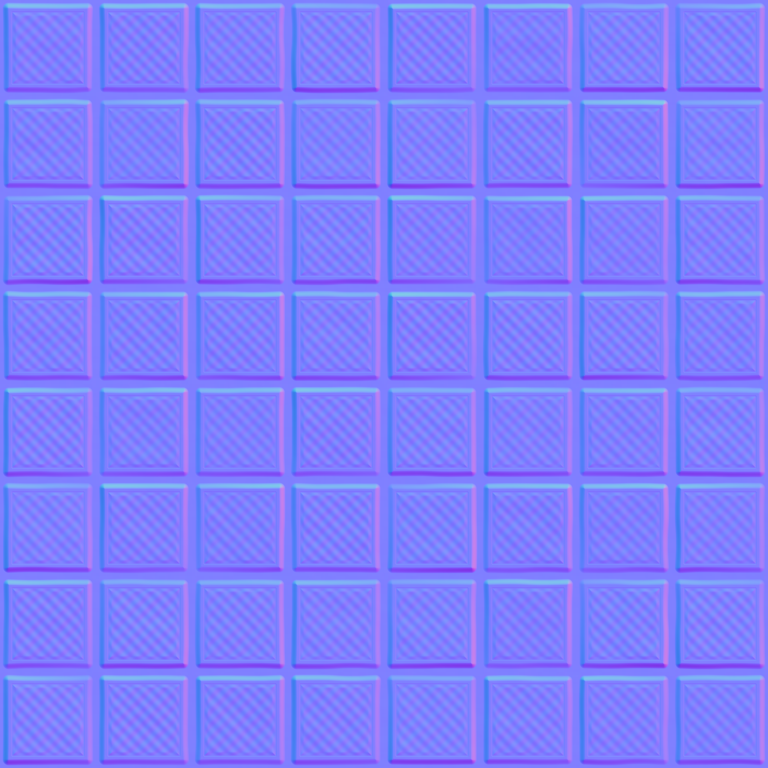
A Shadertoy shader for this texture map:

```glsl
float hash(vec2 p) {
    return fract(sin(dot(p, vec2(127.1, 311.7))) * 43758.5453);
}

// Value noise that wraps every "period" cells
float noise(vec2 p, float period) {
    vec2 i = floor(p), f = fract(p);
    vec2 w = f * f * f * (f * (f * 6.0 - 15.0) + 10.0);
    float a = hash(mod(i, period));
    float b = hash(mod(i + vec2(1, 0), period));
    float c = hash(mod(i + vec2(0, 1), period));
    float d = hash(mod(i + vec2(1, 1), period));
    return mix(mix(a, b, w.x), mix(c, d, w.x), w.y);
}

float roundedBox(vec2 p, float halfSize, float radius) {
    vec2 q = abs(p) - halfSize + radius;
    return length(max(q, 0.0)) + min(max(q.x, q.y), 0.0) - radius;
}

// Relief height, in tile widths
float tileHeight(vec2 p) {
    vec2 cell = mod(floor(p), 8.0);
    vec2 q = fract(p) - 0.5;

    // Raised tile with a slightly uneven bevel
    float wobble = (noise(p * 3.0, 24.0) - 0.5) * 0.012;
    float edge = roundedBox(q, 0.455, 0.045) + wobble;
    float body = smoothstep(0.014, -0.052, edge);
    float height = 0.021 * body;

    // Shallow sunken panel
    float panelEdge = roundedBox(q, 0.378, 0.012);
    height -= 0.0013 * smoothstep(0.008, -0.008, panelEdge);

    // Staggered bumps, with strength varying per tile
    float panel = smoothstep(0.0, -0.05, panelEdge);
    vec2 wave = cos(6.28318 * 7.0 * q);
    float strength = mix(0.0026, 0.0036, hash(cell + 17.0));
    height += panel * strength * wave.x * wave.y;

    // Soft surface wear and a faint tilt
    float wear = 0.006 * noise(p * 5.0, 40.0) + 0.0015 * noise(p * 13.0, 104.0);
    height += wear * mix(0.25, 1.0, panel);
    vec2 tilt = vec2(hash(cell), hash(cell + 31.0)) - 0.5;
    return height + body * dot(q, tilt) * 0.03;
}

void mainImage(out vec4 fragColor, in vec2 fragCoord) {
    vec2 p = fragCoord / iResolution.xy * 8.0;

    // Central differences give the surface slope
    vec2 e = vec2(0.006, 0.0);
    vec2 slope = vec2(tileHeight(p + e.xy) - tileHeight(p - e.xy),
                      tileHeight(p + e.yx) - tileHeight(p - e.yx)) / (2.0 * e.x);

    vec3 normal = normalize(vec3(-slope, 1.0));
    fragColor = vec4(normal * 0.5 + 0.5, 1.0);
}
```
